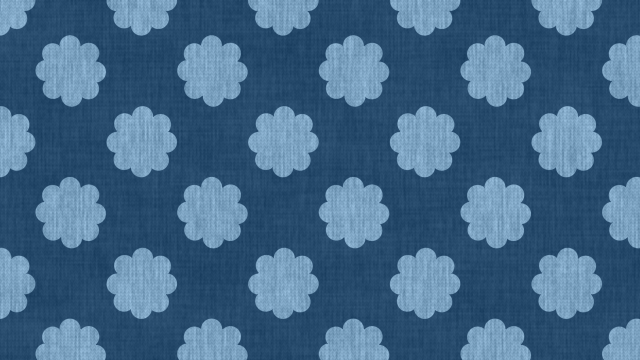
Give the GLSL for this pattern, as a Shadertoy shader.

```glsl
// Pale eight-petalled blossoms in staggered rows on blue woven cloth.
// Each blossom is a union of circles around a disc; the cloth is layered
// from chevron stitches, stretched value noise and broad faded patches.

float hash(vec2 p) {
    vec3 q = fract(vec3(p.xyx) * 0.1031);
    q += dot(q, q.yzx + 33.33);
    return fract((q.x + q.y) * q.z);
}

float noise(vec2 p) {
    vec2 i = floor(p), f = fract(p);
    f = f * f * (3.0 - 2.0 * f);
    return mix(mix(hash(i), hash(i + vec2(1, 0)), f.x),
               mix(hash(i + vec2(0, 1)), hash(i + vec2(1, 1)), f.x), f.y);
}

// Signed distance to a blossom with slightly uneven petals
float blossom(vec2 p, float variant) {
    float d = length(p) - 0.075;
    for (int k = 0; k < 8; k++) {
        vec2 seed = vec2(float(k) + 3.0, variant * 7.0 + 2.0);
        float angle = 0.785398 * float(k) + 0.10 * (hash(seed) - 0.5);
        float reach = 0.0695 + 0.003 * (hash(seed + 19.0) - 0.5);
        d = min(d, length(p - reach * vec2(cos(angle), sin(angle))) - 0.0292);
    }
    return d;
}

// Nearest blossom on two interleaved square grids
float blossomField(vec2 p) {
    const float spacing = 0.3935;
    vec2 g = p / spacing;
    vec2 corner = g - round(g);
    vec2 middle = fract(g) - 0.5;
    bool onCorner = dot(corner, corner) < dot(middle, middle);
    return blossom(spacing * (onCorner ? corner : middle), onCorner ? 0.0 : 1.0);
}

// Small V-shaped stitches in vertical columns, roughly -1 to 1
float stitches(vec2 p) {
    float across = p.x / 0.0105;
    float slant = abs(fract(across) - 0.5);
    float rows = sin(6.28318 * (p.y / 0.0088 + slant * 1.2));
    float grooves = cos(6.28318 * (across - 0.5));
    return 0.5 * rows + 0.5 * grooves;
}

void mainImage(out vec4 fragColor, in vec2 fragCoord) {
    float pixel = 1.0 / iResolution.y;
    // Height is one unit, measured down from the upper left corner
    vec2 p = vec2(fragCoord.x, iResolution.y - fragCoord.y) * pixel;

    float petals = 1.0 - smoothstep(-0.7 * pixel, 0.7 * pixel, blossomField(p));

    // Yarn texture
    float weave = stitches(p);
    float warp = noise(p * vec2(190.0, 16.0)) - 0.5;
    float weft = noise(p * vec2(14.0, 170.0) + 40.0) - 0.5;
    float fleck = noise(p * vec2(260.0, 110.0) + 90.0) - 0.5;
    float faded = noise(p * vec2(7.0, 12.0) + 11.0) - 0.5;

    float darkTone = 0.013 * weave + 0.035 * warp + 0.026 * weft
                   + 0.035 * fleck + 0.024 * faded;
    float paleTone = 0.038 * weave + 0.095 * warp + 0.025 * weft
                   + 0.080 * fleck + 0.020 * faded;

    vec3 ground = vec3(0.147, 0.288, 0.418) + darkTone;
    vec3 bloom = vec3(0.485, 0.636, 0.755) + paleTone;
    fragColor = vec4(mix(ground, bloom, petals), 1.0);
}
```
